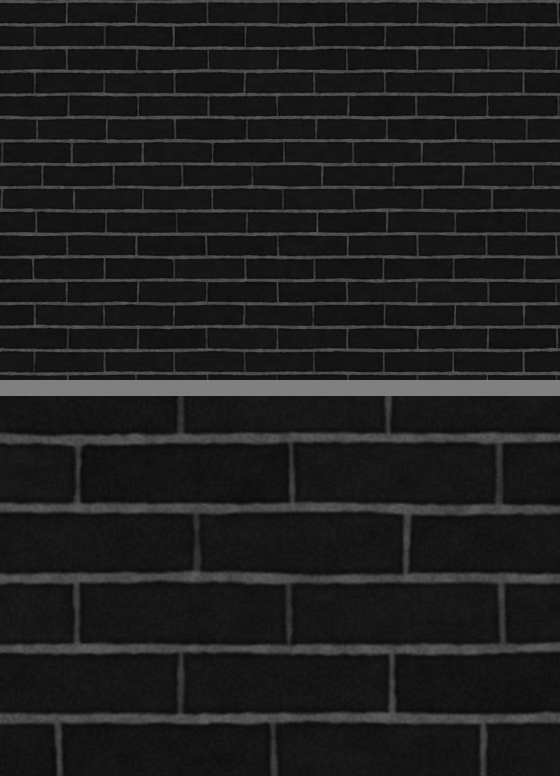
Top, the full canvas; bottom, a detail of the centre.
Write a Shadertoy shader that draws this texture.

```glsl
const float BRICKS_ACROSS = 8.0;
const float ASPECT = 1.4713;          // canvas width over height
const float COURSE_PITCH = 0.0612;    // all lengths are in canvas heights
const float FIRST_BED = 0.0172;
const float BED_HALF = 0.0041;
const float JOINT_HALF = 0.0025;
const float EDGE_SOFT = 0.0022;
const float EDGE_WEAR = 0.0016;
const float BED_WOBBLE = 0.0026;
const float JOINT_JITTER = 0.035;     // in brick lengths
const float JOINT_LEAN = 0.02;
const float DRIFT = 0.12;             // sideways shift of the middle courses
const float DRIFT_COURSE = 8.0;
const vec3 BRICK_COLOR = vec3(0.083);
const vec3 BED_COLOR = vec3(0.305);
const vec3 JOINT_COLOR = vec3(0.265);

float hash(vec2 p) {
    vec3 q = fract(p.xyx * vec3(0.1031, 0.1030, 0.0973));
    q += dot(q, q.yzx + 33.33);
    return fract((q.x + q.y) * q.z);
}

float noise(vec2 p) {
    vec2 cell = floor(p), f = fract(p);
    f = f * f * (3.0 - 2.0 * f);
    return mix(mix(hash(cell), hash(cell + vec2(1, 0)), f.x),
               mix(hash(cell + vec2(0, 1)), hash(cell + vec2(1, 1)), f.x), f.y);
}

// Coverage of a soft line of the given half width
float line(float dist, float halfWidth, float soft) {
    return 1.0 - smoothstep(halfWidth - soft, halfWidth + soft, dist);
}

void mainImage(out vec4 fragColor, in vec2 fragCoord) {
    vec2 p = fragCoord / iResolution.y;
    p.x = fragCoord.x / iResolution.x * ASPECT;
    float soft = max(EDGE_SOFT, 0.75 / iResolution.y);

    // Bed lines with slight waviness
    float courseY = (p.y - FIRST_BED) / COURSE_PITCH;
    float bed = floor(courseY + 0.5);
    float wave = noise(vec2(p.x * 9.0, bed * 7.0 + 40.0)) - 0.5;
    float fromBed = (courseY - bed) * COURSE_PITCH - wave * BED_WOBBLE;
    float course = bed - step(fromBed, 0.0);

    // Running bond: alternate courses move by half a brick
    float offset = mod(course, 2.0) < 0.5 ? 0.49 : -0.04;
    float away = (course - DRIFT_COURSE) / 1.6;
    offset += DRIFT * exp(-away * away);
    float brickX = p.x * BRICKS_ACROSS / ASPECT - offset;
    float joint = floor(brickX + 0.5);
    vec2 jointId = vec2(joint, course) + 50.0;
    float shift = (hash(jointId) - 0.5) * JOINT_JITTER;
    shift += (hash(jointId + 17.3) - 0.5) * JOINT_LEAN * (courseY - course - 0.5);
    float fromJoint = (brickX - joint - shift) * ASPECT / BRICKS_ACROSS;
    vec2 brickId = vec2(joint - step(fromJoint, 0.0), course) + 80.0;

    // Worn mortar edges
    float wear = (noise(p * 130.0) - 0.5) * EDGE_WEAR
               + (noise(p * 38.0 + 9.0) - 0.5) * EDGE_WEAR;
    float bedMask = line(abs(fromBed) + wear, BED_HALF, soft);
    float jointMask = line(abs(fromJoint) + wear, JOINT_HALF, soft);

    // Brick face: tone per brick, fine grain, faint blotches, dark rim
    float grain = noise(p * 420.0) - 0.5;
    float blotch = noise(p * vec2(45.0, 75.0)) - 0.5;
    vec3 color = BRICK_COLOR + 0.012 * (hash(brickId) - 0.5);
    color += 0.028 * grain + 0.016 * blotch;
    float rim = min(abs(fromBed) - BED_HALF, abs(fromJoint) - JOINT_HALF);
    color *= 1.0 - 0.22 * (1.0 - smoothstep(0.002, 0.007, rim));

    // Mortar: mottled, with some joints fainter than others
    float mottle = 1.0 + 0.24 * (noise(p * 85.0 + 5.0) - 0.5) + 0.2 * grain;
    float jointFade = mix(0.65, 1.0, sqrt(hash(jointId + 5.7)));
    color = mix(color, JOINT_COLOR * mottle * jointFade, jointMask);
    color = mix(color, BED_COLOR * mottle, bedMask);

    fragColor = vec4(clamp(color, 0.0, 1.0), 1.0);
}
```
